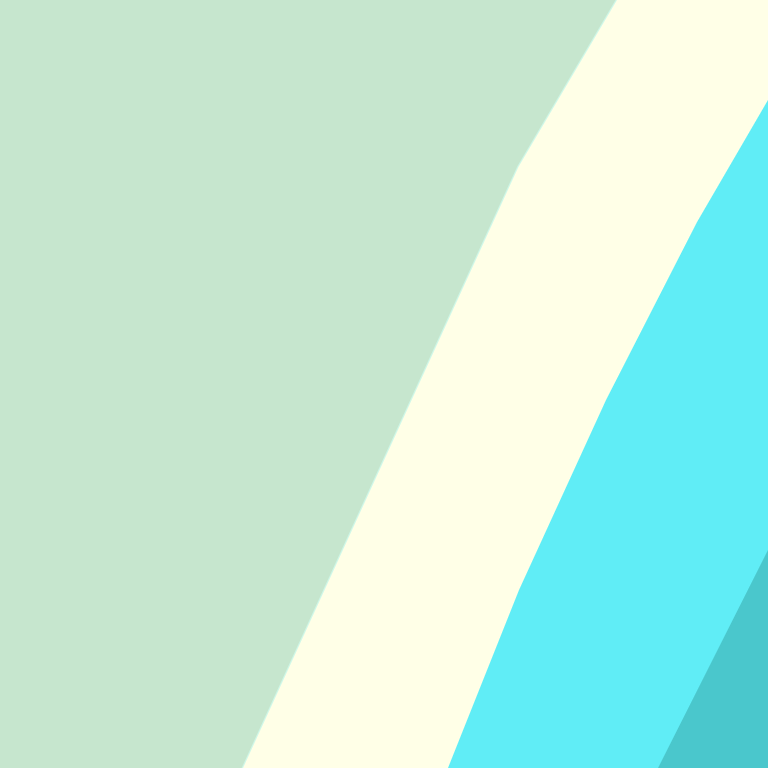
Write a Shadertoy shader that draws this background.

```glsl
// Flat map of a sloping coast: green land, pale sand, shallow and deep water.

const vec3 LAND    = vec3(0.776, 0.902, 0.808);
const vec3 FOAM    = vec3(0.810, 0.970, 0.910);
const vec3 SAND    = vec3(1.000, 1.000, 0.906);
const vec3 SHALLOW = vec3(0.376, 0.930, 0.965);
const vec3 DEEP    = vec3(0.290, 0.780, 0.800);

// Signed distance to the line from a up to b, positive on its right.
float rightOf(vec2 p, vec2 a, vec2 b) {
    vec2 along = normalize(b - a);
    return dot(p - a, vec2(along.y, -along.x));
}

// Anti-aliased coverage of the positive side of a distance.
float coverage(float dist, float pixel) {
    return clamp(dist / pixel + 0.5, 0.0, 1.0);
}

// Convex coast with one bend, between land and sand.
float sandDistance(vec2 p) {
    vec2 bend = vec2(0.6750, 0.7826);
    return min(rightOf(p, vec2(0.3164, 0.0), bend),
               rightOf(p, bend, vec2(0.8034, 1.0)));
}

// Convex waterline with three bends.
float waterDistance(vec2 p) {
    vec2 low  = vec2(0.6758, 0.2318);
    vec2 mid  = vec2(0.7891, 0.4792);
    vec2 high = vec2(0.9076, 0.7109);
    float lower = min(rightOf(p, vec2(0.5833, 0.0), low), rightOf(p, low, mid));
    float upper = min(rightOf(p, mid, high), rightOf(p, high, vec2(1.0, 0.8698)));
    return min(lower, upper);
}

void mainImage(out vec4 fragColor, in vec2 fragCoord) {
    vec2 p = fragCoord / iResolution.xy;
    float pixel = 1.0 / min(iResolution.x, iResolution.y);

    float sand  = sandDistance(p);
    float water = waterDistance(p);
    float deep  = rightOf(p, vec2(0.8568, 0.0), vec2(1.0, 0.2839));

    // Layers from land to deep water, with a thin light rim under the sand.
    float rimWidth = 0.0016;
    vec3 color = mix(LAND, FOAM, coverage(sand + rimWidth, pixel));
    color = mix(color, SAND, coverage(sand, pixel));
    color = mix(color, SHALLOW, coverage(water, pixel));
    color = mix(color, DEEP, coverage(deep, pixel));

    fragColor = vec4(color, 1.0);
}
```
